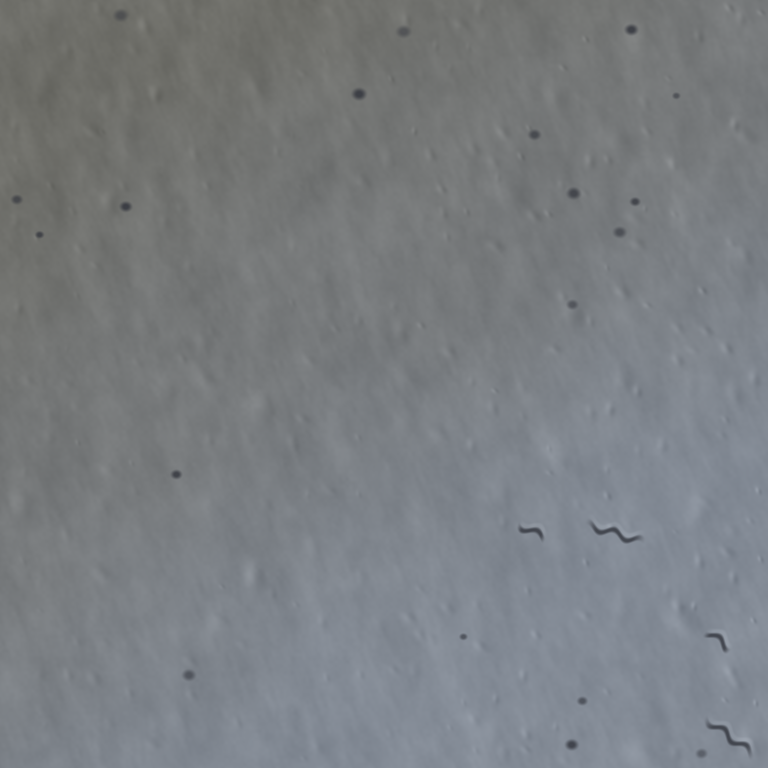
This texture is drawn by a WebGL 1 fragment shader. Its source:

```glsl
precision highp float;
// Weathered painted plaster: a diagonal olive-to-blue light gradient over a
// softly embossed, slanted noise relief, with raised flecks, small dark pits
// and a few short wavy cracks scattered on jittered grids.

uniform vec2 u_resolution;

const vec3 OLIVE = vec3(0.432, 0.432, 0.410);
const vec3 GREY = vec3(0.463, 0.473, 0.477);
const vec3 BLUE = vec3(0.515, 0.545, 0.588);
const vec3 PIT_COLOUR = vec3(0.20, 0.21, 0.24);
const float SLANT = -0.35;

float hash(vec2 p) {
  return fract(sin(dot(p, vec2(127.1, 311.7))) * 43758.5453);
}

vec2 hash2(vec2 p) {
  return vec2(hash(p), hash(p + 57.3));
}

vec2 rotate(vec2 p, float angle) {
  float c = cos(angle), s = sin(angle);
  return vec2(c * p.x - s * p.y, s * p.x + c * p.y);
}

float noise(vec2 p) {
  vec2 i = floor(p), f = fract(p);
  f = f * f * (3.0 - 2.0 * f);
  float low = mix(hash(i), hash(i + vec2(1.0, 0.0)), f.x);
  float high = mix(hash(i + vec2(0.0, 1.0)), hash(i + 1.0), f.x);
  return mix(low, high, f.y);
}

float fbm(vec2 p) {
  float sum = 0.0, weight = 0.5;
  for (int i = 0; i < 4; i++) {
    sum += weight * noise(p);
    p = rotate(p, 0.4) * 2.03 + 11.7;
    weight *= 0.5;
  }
  return sum;
}

// Slanted bumps: a bright blob with a shadow on its lower right.
float flecks(vec2 p, float cells, float density, float seed) {
  vec2 q = p * cells;
  float sum = 0.0;
  for (int y = -1; y <= 1; y++) {
    for (int x = -1; x <= 1; x++) {
      vec2 id = floor(q) + vec2(float(x), float(y));
      vec2 key = id + seed;
      vec2 d = q - id - 0.2 - 0.6 * hash2(key + 3.1);
      float size = mix(0.09, 0.23, hash(key + 7.7));
      d = rotate(d, SLANT + hash(key + 5.9) - 0.5) / (size * vec2(0.65, 1.15));
      vec2 shade = d - vec2(1.5, -0.7);
      float bump = exp(-dot(d, d)) - 0.85 * exp(-dot(shade, shade));
      sum += bump * step(hash(key), density) * mix(0.3, 1.0, hash(key + 9.2));
    }
  }
  return sum;
}

// Small round holes, denser on the right side.
float pits(vec2 p, float cells) {
  vec2 q = p * cells;
  float mask = 0.0;
  for (int y = -1; y <= 1; y++) {
    for (int x = -1; x <= 1; x++) {
      vec2 id = floor(q) + vec2(float(x), float(y));
      float density = 0.03 + 0.17 * smoothstep(0.5, 0.72, id.x / cells);
      vec2 d = q - id - 0.2 - 0.6 * hash2(id + 21.4);
      float radius = mix(0.06, 0.13, hash(id + 33.8));
      float hole = 1.0 - smoothstep(0.3, 1.4, length(d * vec2(1.0, 1.2)) / radius);
      mask = max(mask, hole * step(hash(id + 40.6), density) * mix(0.5, 0.9, hash(id + 2.6)));
    }
  }
  return mask;
}

// Short wavy grooves in the lower right: x is the groove, y its lit rim.
vec2 cracks(vec2 p, float cells) {
  vec2 q = p * cells, mask = vec2(0.0);
  for (int y = -1; y <= 1; y++) {
    for (int x = -1; x <= 1; x++) {
      vec2 id = floor(q) + vec2(float(x), float(y));
      vec2 place = (id + 0.5) / cells;
      float region = smoothstep(0.42, 0.56, place.x) * (1.0 - smoothstep(0.3, 0.45, place.y));
      vec2 d = q - id - 0.3 - 0.4 * hash2(id + 71.2);
      d = rotate(d, mix(0.2, 1.3, hash(id + 64.5)));
      float along = d.x / mix(0.14, 0.34, hash(id + 88.1));
      float across = d.y - 0.035 * sin(d.x * 22.0 + 6.3 * hash(id + 15.3));
      float taper = 1.0 - smoothstep(0.6, 1.1, abs(along));
      vec2 line = 1.0 - smoothstep(0.005, 0.045, abs(vec2(across, across - 0.055)));
      mask = max(mask, line * taper * step(hash(id + 90.7), 0.38 * region));
    }
  }
  return mask;
}

void main() {
  vec2 p = gl_FragCoord.xy / min(u_resolution.x, u_resolution.y);
  vec2 grain = rotate(p, SLANT);

  // Broad light gradient with slightly cloudy transitions
  float light = 0.62 * (1.0 - p.y) + 0.38 * p.x + 0.10 * (fbm(p * 5.0) - 0.47);
  vec3 colour = mix(OLIVE, GREY, smoothstep(0.08, 0.42, light));
  colour = mix(colour, BLUE, smoothstep(0.36, 0.80, light));

  // Embossed relief and fine brushed grain
  vec2 reliefPoint = grain * vec2(30.0, 15.0);
  float relief = fbm(reliefPoint) - fbm(reliefPoint + vec2(-0.45, 0.3));
  float tone = 0.055 * relief + 0.05 * (fbm(grain * vec2(22.0, 12.0) + 4.0) - 0.47);
  tone += 0.018 * (noise(grain * vec2(150.0, 60.0)) - 0.5);
  tone += 0.010 * (noise(p * 210.0) - 0.5);

  // Large soft flecks, then small crisp ones that favour the right
  tone += 0.050 * flecks(p, 13.0, 0.40, 13.0);
  tone += mix(0.035, 0.075, smoothstep(0.3, 0.9, p.x)) * flecks(p, 27.0, 0.32, 47.0);

  vec2 crack = cracks(p, 8.0);
  colour += tone + 0.05 * crack.y;
  colour = mix(colour, PIT_COLOUR, max(pits(p, 14.0), 0.8 * crack.x));
  gl_FragColor = vec4(colour, 1.0);
}
```
